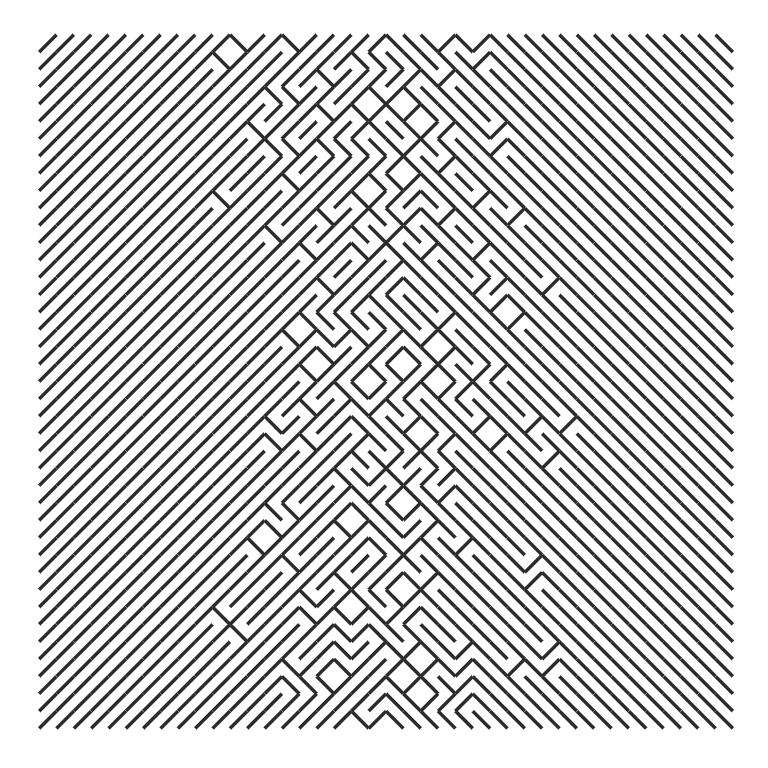
A WebGL 2 fragment shader for this pattern:

```glsl
#version 300 es
precision highp float;

uniform vec2 u_resolution;
out vec4 fragColor;

const float GRID_CELLS = 40.0;
const vec2 GRID_ORIGIN = vec2(0.0510, 0.0515);
const float GRID_SIZE = 0.9033;
const float STROKE_WIDTH = 0.0045;
const vec2 MIXED_COLUMNS = vec2(7.5, 32.5);
const vec3 PAPER = vec3(1.0);
const vec3 INK = vec3(0.17);

float hash(vec2 p) {
    vec3 q = fract(vec3(p.xyx) * vec3(0.1031, 0.1030, 0.0973));
    q += dot(q, q.yzx + 33.33);
    return fract((q.x + q.y) * q.z);
}

// +1 rises to the right, -1 falls; falling strokes grow likelier with x
float strokeSlope(vec2 cell, vec2 columns) {
    float fallChance = smoothstep(columns.x, columns.y, cell.x + 0.5);
    return hash(cell + 17.0) < fallChance ? -1.0 : 1.0;
}

// Signed distance to a flat-ended diagonal bar centred at zero
float diagonalBar(vec2 p, float slope, vec2 halfSize) {
    vec2 along = vec2(1.0, slope) * inversesqrt(2.0);
    vec2 local = vec2(dot(p, along), dot(p, vec2(-along.y, along.x)));
    vec2 d = abs(local) - halfSize;
    return length(max(d, 0.0)) + min(max(d.x, d.y), 0.0);
}

// Distance to the nearest stroke, in cell units
float mazeDistance(vec2 p, float cells, float width) {
    vec2 home = floor(p);
    vec2 halfSize = vec2(sqrt(0.5), 0.5 * width);
    float nearest = 1e3;
    for (int y = -1; y <= 1; y++) {
        for (int x = -1; x <= 1; x++) {
            vec2 cell = home + vec2(x, y);
            if (any(lessThan(cell, vec2(0.0))) ||
                any(greaterThanEqual(cell, vec2(cells)))) continue;
            float slope = strokeSlope(cell, MIXED_COLUMNS);
            nearest = min(nearest, diagonalBar(p - cell - 0.5, slope, halfSize));
        }
    }
    return nearest;
}

void main() {
    // Square canvas units, centred on the short side
    float side = min(u_resolution.x, u_resolution.y);
    vec2 uv = (gl_FragCoord.xy - 0.5 * u_resolution) / side + 0.5;

    // Grid of diagonal strokes
    float cellSize = GRID_SIZE / GRID_CELLS;
    vec2 p = (uv - GRID_ORIGIN) / cellSize;
    float d = mazeDistance(p, GRID_CELLS, STROKE_WIDTH / cellSize) * cellSize;

    // Smooth over one pixel
    float ink = clamp(0.5 - d * side, 0.0, 1.0);
    fragColor = vec4(mix(PAPER, INK, ink), 1.0);
}
```
